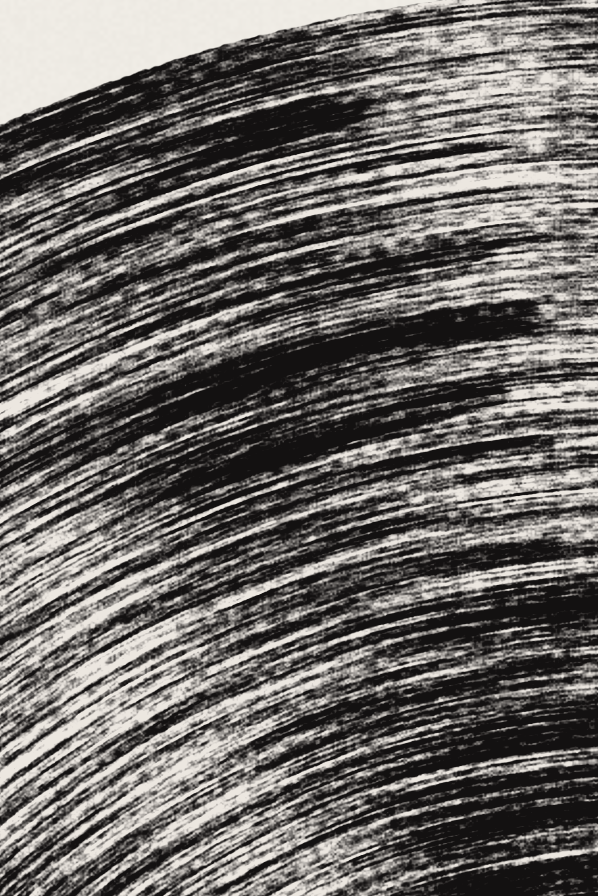
Reproduce this texture procedurally as a WebGL 1 fragment shader.

```glsl
precision highp float;

uniform vec2 u_resolution;

const vec2 ARC_CENTRE = vec2(0.729, -0.793);
const float OUTER_RADIUS = 1.807;
const vec3 INK = vec3(0.075, 0.066, 0.066);
const vec3 BARE = vec3(0.925, 0.905, 0.880);
const vec3 PAPER = vec3(0.935, 0.922, 0.895);

float hash(vec2 p) {
  return fract(sin(dot(p, vec2(127.1, 311.7))) * 43758.55);
}

float noise(vec2 p) {
  vec2 cell = floor(p);
  vec2 f = fract(p);
  f = f * f * (3.0 - 2.0 * f);
  float low = mix(hash(cell), hash(cell + vec2(1.0, 0.0)), f.x);
  float high = mix(hash(cell + vec2(0.0, 1.0)), hash(cell + 1.0), f.x);
  return mix(low, high, f.y);
}

// Noise centred on zero, with separate frequencies across and along the arc
float streak(vec2 polar, float across, float along) {
  return noise(polar * vec2(across, along) + vec2(17.0, 160.0)) - 0.5;
}

// Soft elliptical patch
float patchAt(vec2 p, vec2 centre, vec2 size) {
  vec2 d = (p - centre) / size;
  return exp(-dot(d, d));
}

// Loaded brush band: fades in on the left, breaks off on the right
float band(vec2 polar, float radius, float halfWidth, float start, float end) {
  float side = 1.0 - smoothstep(0.6, 1.2, abs(polar.x - radius) / halfWidth);
  float fadeIn = smoothstep(start - 0.06, start + 0.10, polar.y);
  float cut = 1.0 - smoothstep(end - 0.005, end + 0.008, polar.y);
  return side * fadeIn * cut;
}

float loadedInk(vec2 polar) {
  vec2 q = polar;
  q.x += 0.005 * streak(polar, 60.0, 14.0) + 0.005 * streak(polar, 240.0, 60.0);
  q.y += 0.045 * streak(polar, 150.0, 6.0);
  float ink = band(q, 1.697, 0.014, -0.34, -0.185);
  ink = max(ink, 0.60 * band(q, 1.640, 0.006, -0.24, -0.10));
  ink = max(ink, 0.95 * band(q, 1.522, 0.010, -0.28, -0.122));
  ink = max(ink, band(q, 1.446, 0.021, -0.44, -0.095));
  ink = max(ink, 0.95 * band(q, 1.355 + 0.05 * (q.y + 0.27), 0.014, -0.40, -0.13));
  ink = max(ink, 0.85 * band(q, 1.305, 0.008, -0.24, -0.088));
  ink = max(ink, 0.80 * band(q, 1.190, 0.008, -0.24, -0.10));
  ink = max(ink, 0.85 * band(q, 1.118, 0.016, -0.25, -0.02));
  ink = max(ink, 0.60 * band(q, 0.985, 0.026, -0.26, 0.2));
  ink = max(ink, 0.65 * band(q, 0.905, 0.028, -0.36, 0.2));
  return max(ink, 0.65 * band(q, 0.815, 0.026, -0.36, 0.2));
}

// Broad worn and dense areas
float wear(vec2 p, vec2 polar) {
  float tone = 0.18 * patchAt(p, vec2(0.54, 0.94), vec2(0.15, 0.07));
  tone += 0.14 * patchAt(p, vec2(0.62, 0.80), vec2(0.12, 0.09));
  tone += 0.06 * patchAt(p, vec2(0.05, 0.61), vec2(0.12, 0.05));
  tone += 0.20 * patchAt(p, vec2(0.13, 0.15), vec2(0.22, 0.14));
  tone += 0.08 * patchAt(p, vec2(0.02, 0.38), vec2(0.08, 0.05));
  tone += 0.10 * patchAt(p, vec2(0.64, 0.58), vec2(0.06, 0.05));
  tone -= 0.15 * patchAt(p, vec2(0.08, 0.47), vec2(0.18, 0.05));
  tone -= 0.08 * patchAt(p, vec2(0.30, 0.43), vec2(0.22, 0.13));
  tone -= 0.19 * patchAt(p, vec2(0.64, 0.11), vec2(0.24, 0.18));
  float rim = smoothstep(1.66, 1.78, polar.x);
  return tone - 0.17 * rim * (1.0 - smoothstep(-0.30, -0.12, polar.y));
}

void main() {
  vec2 p = gl_FragCoord.xy / u_resolution.y;
  vec2 d = p - ARC_CENTRE;
  vec2 polar = vec2(length(d), atan(d.x, d.y));
  polar.x += 0.003 * (noise(p * 7.0) - 0.5);

  // Bristle lines and dry-brush grain
  float bristles = 0.95 * streak(polar, 340.0, 8.0);
  bristles += 0.74 * streak(polar, 207.0, 6.0);
  bristles += 0.30 * streak(polar, 103.0, 4.0);
  bristles += 0.10 * streak(polar, 37.0, 4.0);
  float grain = 0.40 * (noise(p * 430.0) - 0.5);
  grain += 0.66 * streak(polar, 360.0, 100.0);
  grain += 0.12 * (noise(p * 55.0) - 0.5);

  float exposed = 0.465 + wear(p, polar) + bristles + grain;
  exposed -= 0.62 * loadedInk(polar);
  vec3 colour = mix(INK, BARE, smoothstep(0.04, 1.01, exposed));

  // Bare sheet beyond the ragged outer rim
  float rimRadius = OUTER_RADIUS + 0.002 * (noise(p * 180.0) - 0.5);
  float pixel = 1.0 / u_resolution.y;
  float outside = smoothstep(-pixel, pixel, polar.x - rimRadius);
  vec3 sheet = PAPER + 0.018 * (noise(p * 220.0) - 0.5);
  gl_FragColor = vec4(mix(colour, sheet, outside), 1.0);
}
```
